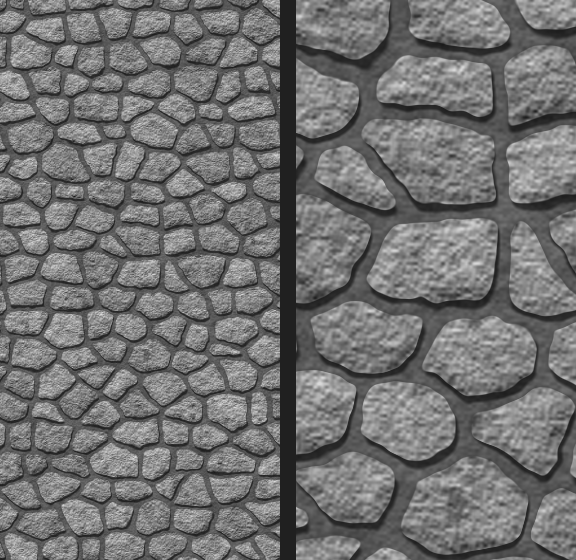
Left: the whole. Right: its middle third, enlarged.
A WebGL 1 fragment shader for this texture:

```glsl
precision highp float;
// Dry grey rubble wall: rough angular stones set in dark recessed mortar.
// Stones are weighted Voronoi cells in staggered rows, with rounded corners,
// lit from above by comparing the relief here with the relief towards the light.
uniform vec2 u_resolution;

const vec2 STONE_SIZE = vec2(0.134, 0.098); // average pitch in canvas widths

vec3 hash3(vec2 p) {
  vec3 q = fract(vec3(p.xyx) * vec3(0.1031, 0.1030, 0.0973));
  q += dot(q, q.yxz + 33.33);
  return fract((q.xxy + q.yzz) * q.zyx);
}

float noise(vec2 p) {
  vec2 i = floor(p), f = fract(p);
  f = f * f * (3.0 - 2.0 * f);
  float low = mix(hash3(i).x, hash3(i + vec2(1.0, 0.0)).x, f.x);
  float high = mix(hash3(i + vec2(0.0, 1.0)).x, hash3(i + 1.0).x, f.x);
  return mix(low, high, f.y);
}

// Chiselled surface, from coarse lumps down to fine grit
float roughness(vec2 p) {
  float sum = 0.0, frequency = 26.0;
  for (int i = 0; i < 4; i++) {
    sum += 0.25 * noise(p * frequency * vec2(0.9, 1.1) + float(i) * 17.3);
    frequency *= 2.1;
  }
  return sum;
}

// Centre of a stone (xy) and its size weight (z)
vec3 stoneSeed(vec2 cell) {
  vec3 h = hash3(cell + 71.0);
  vec2 stagger = vec2(0.5 * mod(cell.y, 2.0), 0.0);
  return vec3(cell + 0.5 + stagger + (h.xy - 0.5) * vec2(0.76, 0.66), 0.3 * h.z);
}

// x: distance to the joint in canvas widths, yz: cell of the stone
vec3 stoneAt(vec2 p) {
  vec2 q = p / STONE_SIZE, base = floor(q), owner = base;
  float nearest = 1e3;
  for (int y = -2; y <= 2; y++) {
    for (int x = -2; x <= 2; x++) {
      vec2 cell = base + vec2(x, y);
      vec3 seed = stoneSeed(cell);
      vec2 r = seed.xy - q;
      float power = dot(r, r) - seed.z;
      if (power < nearest) { nearest = power; owner = cell; }
    }
  }
  // Smooth minimum over the borders rounds the corners
  vec2 centre = stoneSeed(owner).xy;
  float sum = 1e-9;
  for (int y = -2; y <= 2; y++) {
    for (int x = -2; x <= 2; x++) {
      vec3 seed = stoneSeed(base + vec2(x, y));
      vec2 r = seed.xy - q;
      float span = length((seed.xy - centre) / STONE_SIZE);
      if (span > 0.01) {
        float border = 0.5 * (dot(r, r) - seed.z - nearest) / span;
        sum += exp(-210.0 * border);
      }
    }
  }
  return vec3(-log(sum) / 210.0, owner);
}

void main() {
  vec2 p = gl_FragCoord.xy / u_resolution.x;
  float pixel = 1.0 / u_resolution.x;
  vec2 toLight = vec2(-0.003, 0.0085);

  // Uneven outlines: broad bends and small chips
  vec2 bend = vec2(noise(p * 14.0), noise(p * 14.0 + 40.0)) - 0.5;
  vec2 chip = vec2(noise(p * 60.0), noise(p * 60.0 + 90.0)) - 0.5;
  vec2 wall = p + 0.022 * bend + 0.006 * chip;
  vec3 stone = stoneAt(wall);
  float litDistance = stoneAt(wall + toLight).x;

  float gap = 0.0085 + 0.003 * (noise(p * 9.0 + 5.0) - 0.5);
  float face = smoothstep(gap - pixel * 0.7, gap + pixel * 0.9, stone.x);
  float slope = smoothstep(gap, gap + 0.02, stone.x)
              - smoothstep(gap, gap + 0.02, litDistance);

  // Stone face: own tone, rounded edges, grit and dark pits
  float rough = roughness(p);
  float relief = rough - roughness(p + toLight * 0.5);
  float pits = smoothstep(0.72, 0.9, noise(p * vec2(42.0, 60.0) + 11.0));
  float tone = 0.545 + 0.09 * (hash3(stone.yz + 19.0).x - 0.5);
  tone += 0.6 * relief + 0.38 * (rough - 0.5);
  tone += (slope > 0.0 ? 0.08 : 0.2) * slope - 0.1 * pits;

  // Mortar, shaded under each overhanging stone
  float mortar = 0.35 + 0.22 * (rough - 0.5) + 0.12 * relief;
  float overhang = smoothstep(gap - 0.002, gap + 0.003, litDistance);
  mortar *= 1.0 - 0.55 * overhang;
  mortar *= 0.9 + 0.1 * smoothstep(gap, gap * 0.4, stone.x);

  gl_FragColor = vec4(vec3(clamp(mix(mortar, tone, face), 0.08, 0.85)), 1.0);
}
```
